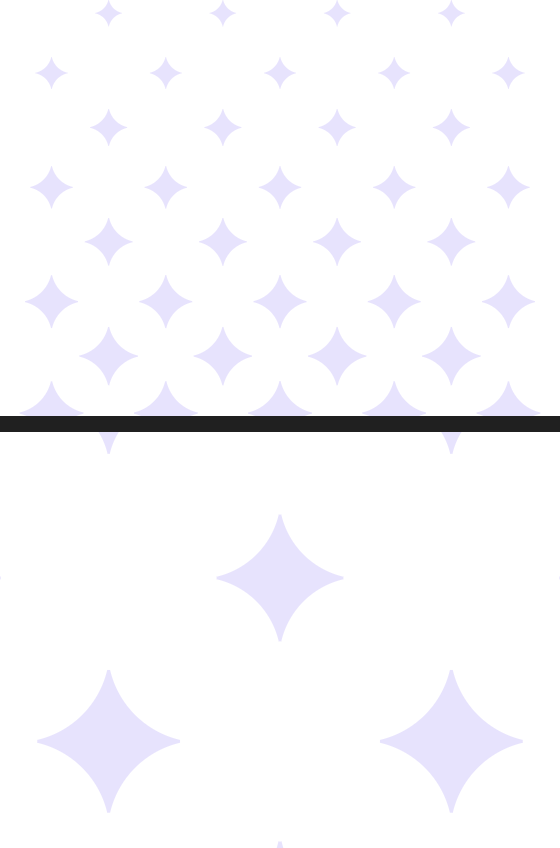
Top: the whole. Bottom: its middle third, enlarged.
A Shadertoy shader for this pattern:

```glsl
// Staggered rows of pale lavender four-pointed stars that grow toward the bottom.

// Concave star of unit radius: outside four corner circles, with blunt tips.
float starDistance(vec2 p) {
    p = abs(p);
    float arcs = 1.3146 - length(p - 1.3);
    return max(arcs, max(p.x, p.y) - 1.0);
}

void mainImage(out vec4 fragColor, in vec2 fragCoord) {
    // Height units: x from the centre line, y down from the top edge
    vec2 p = vec2(fragCoord.x - 0.5 * iResolution.x,
                  iResolution.y - fragCoord.y) / iResolution.y;
    float pixel = 1.0 / iResolution.y;
    float spacing = 0.2746;
    float coverage = 0.0;

    for (int row = 0; row < 8; row++) {
        float i = float(row);
        float odd = mod(i, 2.0);
        float radius = 0.0316 + 0.0064 * i;
        float rowY = min(0.0316 + 0.1374 * i + 0.0065 * odd, 0.993);

        // Nearest column: five stars in odd rows, four between them in even rows
        float shift = 0.5 * (1.0 - odd);
        float lastColumn = 2.0 - shift;
        float column = round(p.x / spacing - shift) + shift;
        column = clamp(column, -lastColumn, lastColumn);

        vec2 local = p - vec2(column * spacing, rowY);
        float d = starDistance(local / radius) * radius;
        coverage = max(coverage, clamp(0.5 - d / pixel, 0.0, 1.0));
    }

    vec3 lavender = vec3(0.907, 0.89, 0.992);
    fragColor = vec4(mix(vec3(1.0), lavender, coverage), 1.0);
}
```
